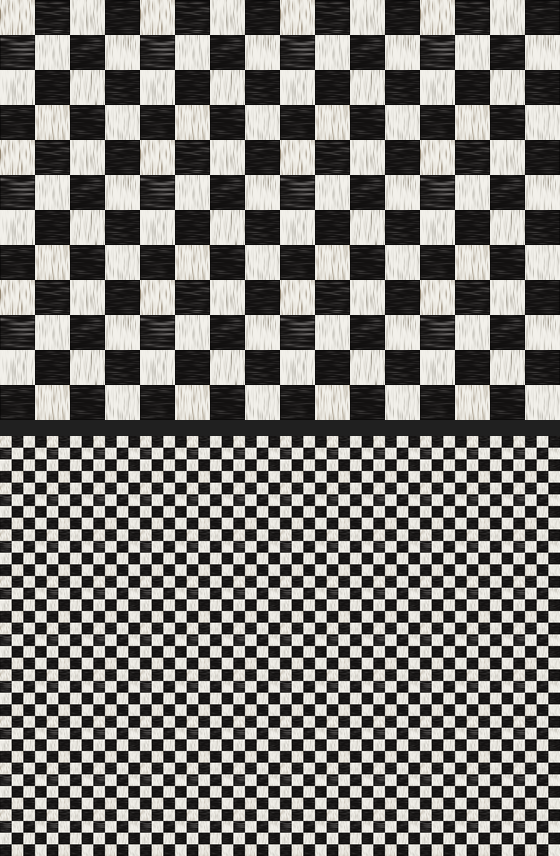
Top, the tile; bottom, the same tile 3 across and 3 down.
Write a Shadertoy shader that draws this pattern.

```glsl
// Checkerboard of painted wood squares: pale ones with upright grain,
// black ones with level grain. The grain is cellular noise made of long
// soft flecks, seeded per square and repeating every few squares, so it tiles.

#define TILES vec2(16.0, 12.0)       // squares across and down, both even
#define VARIANTS 4.0                 // squares before the grain repeats
#define COARSE_GRID vec2(12.0, 2.5)  // flecks per square: across, along grain
#define FINE_GRID vec2(20.0, 4.0)
#define FLECK_SIZE vec2(0.5, 0.9)    // half extent, in fleck cells
#define GRAIN_GAIN 0.62
#define JOINT_WIDTH 0.035            // dark rim of black squares
#define WORN_TILE vec2(0.0, 2.0)     // variant with the boldest scratches
#define PALE vec3(0.952, 0.945, 0.922)
#define PALE_GRAIN vec3(0.53, 0.53, 0.50)
#define BLACK vec3(0.068, 0.061, 0.060)
#define BLACK_GRAIN vec3(0.40, 0.39, 0.385)

vec3 hash3(vec2 p) {
    vec3 q = fract(p.xyx * vec3(0.1031, 0.1030, 0.0973));
    q += dot(q, q.yxz + 33.33);
    return fract((q.xxy + q.yzz) * q.zyx);
}

// Strongest elongated fleck at p; p.y runs along the grain
float flecks(vec2 p, vec2 seed) {
    vec2 id = floor(p);
    float strongest = 0.0;
    for (int j = -1; j <= 1; j++) {
        for (int i = -1; i <= 1; i++) {
            vec2 cell = id + vec2(i, j);
            vec3 rnd = hash3(cell + seed);
            float d = length((p - cell - rnd.xy) / FLECK_SIZE);
            float strength = rnd.z * rnd.z * rnd.z;
            strongest = max(strongest, strength * (1.0 - smoothstep(0.0, 1.0, d)));
        }
    }
    return strongest;
}

float grain(vec2 p, vec2 seed) {
    return GRAIN_GAIN * (flecks(p * COARSE_GRID, seed)
                       + flecks(p * FINE_GRID, seed + 211.0));
}

vec3 paleWood(vec2 p, vec2 seed, float wear) {
    float g = grain(p, seed) * mix(0.75, 1.3, wear);
    vec3 warm = vec3(0.05, 0.0, -0.05) * wear;
    return mix(PALE, PALE_GRAIN + warm, min(g, 1.0));
}

vec3 blackWood(vec2 p, vec2 seed, float wear, float worn) {
    float g = grain(p.yx, seed + 57.0) * mix(0.6, 1.15, wear);
    // Long bright scratches on the worn variant
    float scratch = flecks(p.yx * vec2(8.0, 1.4), seed + 401.0);
    g += worn * 1.5 * scratch;
    return mix(BLACK, BLACK_GRAIN, min(g, 1.3));
}

void mainImage(out vec4 fragColor, in vec2 fragCoord) {
    vec2 p = fragCoord / iResolution.xy * TILES;
    vec2 pixel = TILES / iResolution.xy;
    vec2 tile = floor(p);
    vec2 local = p - tile;
    vec2 edge = 0.5 - abs(local - 0.5);

    // Wrapped seed per square
    vec2 variant = mod(tile, VARIANTS);
    vec2 seed = variant * vec2(37.0, 53.0) + 100.0;
    float wear = hash3(seed).x;
    float worn = 1.0 - step(0.5, distance(variant, WORN_TILE));

    vec3 pale = paleWood(local, seed, wear);
    vec3 black = blackWood(local, seed, wear, worn);
    float rim = 1.0 - smoothstep(0.0, JOINT_WIDTH, min(edge.x, edge.y));
    black *= 1.0 - 0.6 * rim;

    // Alternating squares with edges smoothed over one pixel
    vec2 side = (1.0 - 2.0 * mod(tile, 2.0)) * clamp(2.0 * edge / pixel, 0.0, 1.0);
    float isPale = 0.5 - 0.5 * side.x * side.y;

    fragColor = vec4(mix(black, pale, isPale), 1.0);
}
```
